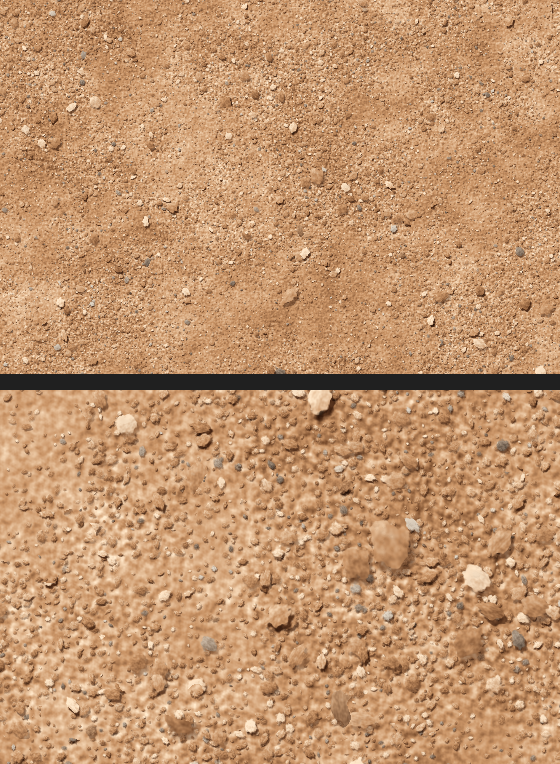
Top, the full canvas; bottom, a detail of the centre.
This texture is drawn by a WebGL 2 fragment shader. Its source:

```glsl
#version 300 es
precision highp float;

uniform vec2 u_resolution;
out vec4 fragColor;

const vec2 LIGHT_DIR = vec2(-0.5, 0.866);

vec3 hash3(vec2 p) {
    vec3 q = fract(p.xyx * vec3(0.1031, 0.1030, 0.0973));
    q += dot(q, q.yxz + 33.33);
    return fract((q.xxy + q.yzz) * q.zyx);
}

float cornerSlope(vec2 cell, vec2 offset) {
    float angle = 6.2832 * hash3(cell + 71.0).x;
    return dot(vec2(cos(angle), sin(angle)), offset);
}

float gradientNoise(vec2 p) {
    vec2 i = floor(p), f = fract(p);
    vec2 u = f * f * f * (f * (f * 6.0 - 15.0) + 10.0);
    vec2 e = vec2(1.0, 0.0);
    float low = mix(cornerSlope(i, f), cornerSlope(i + e, f - e), u.x);
    float high = mix(cornerSlope(i + e.yx, f - e.yx), cornerSlope(i + 1.0, f - 1.0), u.x);
    return mix(low, high, u.y);
}

float fbm(vec2 p) {
    float sum = 0.0, amplitude = 1.0;
    for (int i = 0; i < 4; i++) {
        sum += amplitude * gradientNoise(p);
        p = mat2(1.6, 1.2, -1.2, 1.6) * p + 17.3;
        amplitude *= 0.58;
    }
    return sum;
}

// Earth colour from deep shade (-1) through tan (0) to bleached (+1)
vec3 earth(float tone) {
    vec3 span = tone < 0.0 ? vec3(0.45, 0.40, 0.32) : vec3(0.25, 0.38, 0.45);
    return vec3(0.79, 0.58, 0.40) + clamp(tone, -1.2, 0.9) * span;
}

// Broken, angular outline: below 1 is inside
float chippedShape(vec2 q, vec2 seed) {
    vec2 a = abs(q + 0.25 * (fract(seed) - 0.5));
    float box = max(max(a.x, a.y), 0.74 * (a.x + a.y));
    return mix(length(q), box, 0.75) + 0.42 * gradientNoise(q * 1.4 + seed)
        + 0.16 * gradientNoise(q * 3.5 + seed.yx);
}

// One scale of scattered stones with cast shadows
vec3 scatterStones(vec3 ground, vec2 p, float cells, float density, float blur) {
    vec2 g = p * cells + cells * 1.37;
    vec2 home = floor(g);
    for (int y = -1; y <= 1; y++) {
        for (int x = -1; x <= 1; x++) {
            vec2 cell = home + vec2(x, y);
            vec3 place = hash3(cell);
            if (place.z > density) continue;
            vec3 form = hash3(cell + 137.0);
            vec3 look = hash3(cell + 311.0);

            float radius = mix(0.18, 0.43, form.x * form.x);
            float angle = 6.2832 * form.y;
            float c = cos(angle), s = sin(angle);
            mat2 turn = mat2(c, -s, s, c);
            vec2 stretch = vec2(1.0, mix(2.1, 1.05, sqrt(form.z))) / radius;
            vec2 offset = g - cell - mix(vec2(0.15), vec2(0.85), place.xy);
            vec2 q = turn * offset * stretch;
            vec2 shadowQ = turn * (offset + LIGHT_DIR * radius * 0.45) * stretch;
            vec2 seed = look.xy * 50.0;
            float edge = clamp(blur * cells / radius, 0.04, 0.6);

            float shadow = 1.0 - smoothstep(0.95 - edge, 1.08 + edge, chippedShape(shadowQ, seed));
            ground *= 1.0 - shadow * mix(0.22, 0.76, look.z) * vec3(0.86, 1.0, 1.1);

            // Sunlit faces, bleached or earthy
            float lit = clamp(dot(offset, LIGHT_DIR) / radius, -1.0, 1.0);
            float facets = gradientNoise(q * 1.8 + seed.yx) + 0.6 * gradientNoise(q * 4.3 + seed);
            float tone = mix(-0.26, 0.44, look.x) + 0.46 * smoothstep(0.74, 0.95, look.x);
            tone += 0.30 * lit + 0.45 * facets;
            vec3 stone = earth(tone);
            float grey = smoothstep(0.90, 0.94, look.y) * 0.7;
            stone = mix(stone, dot(stone, vec3(0.28, 0.38, 0.25)) * vec3(1.0, 0.97, 0.92), grey);
            float cover = 1.0 - smoothstep(1.0 - edge, 1.0 + edge, chippedShape(q, seed));
            ground = mix(ground, stone, cover * mix(0.85, 1.0, look.z));
        }
    }
    return ground;
}

void main() {
    vec2 p = gl_FragCoord.xy / u_resolution.y;
    float blur = max(0.5 / u_resolution.y, 0.0012) * (1.0 + 1.6 * pow(abs(p.y - 0.45), 2.0));

    // Bare dusty patches against gravelly ones
    float gravel = smoothstep(-0.4, 0.4, gradientNoise(p * 3.1 + 4.0)
        + 0.6 * gradientNoise(p * 8.0) + 0.5 * gradientNoise(p * 21.0));
    float broad = 0.9 * fbm(p * 2.6 + 9.0) + fbm(p * 12.0 + 31.0);

    // Raking light over crumbly soil
    vec2 grit = p * 56.0;
    float relief = fbm(grit) - fbm(grit + LIGHT_DIR * 0.17);
    float tone = 0.10 + 0.30 * broad;
    tone += relief * mix(0.45, 0.85, gravel);
    tone += 0.65 * gradientNoise(p * 160.0) * mix(0.65, 1.2, gravel);
    vec3 colour = earth(tone);

    // Fine grit first, pebbles last
    colour = scatterStones(colour, p, 140.0, mix(0.30, 0.72, gravel), blur);
    colour = scatterStones(colour, p, 88.0, mix(0.16, 0.55, gravel), blur);
    colour = scatterStones(colour, p, 50.0, mix(0.07, 0.40, gravel), blur);
    colour = scatterStones(colour, p, 28.0, mix(0.03, 0.27, gravel), blur);
    colour = scatterStones(colour, p, 15.0, mix(0.015, 0.10, gravel), blur);

    fragColor = vec4(clamp(colour, 0.0, 1.0), 1.0);
}
```
